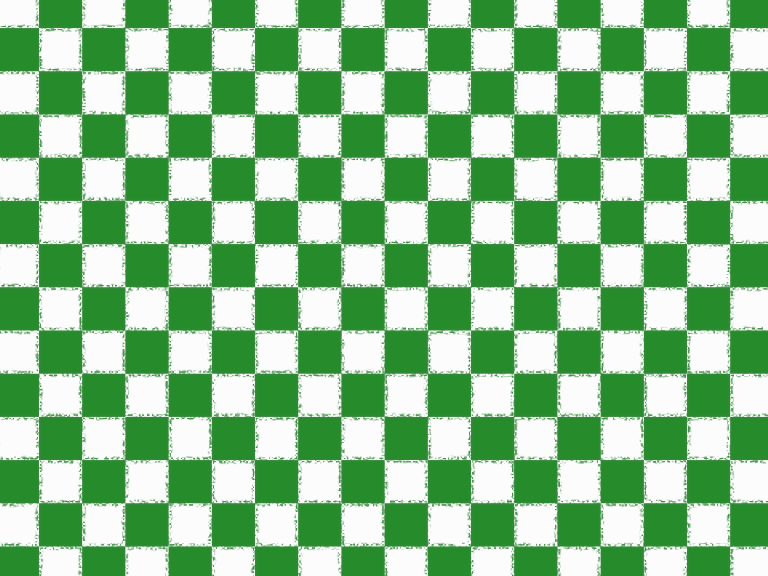
Reproduce this pattern procedurally as a Shadertoy shader.

```glsl
float hash(vec2 p) {
    return fract(sin(dot(p, vec2(127.1, 311.7))) * 43758.5453);
}

float noise(vec2 p) {
    vec2 i = floor(p), f = fract(p);
    f = f * f * (3.0 - 2.0 * f);
    return mix(mix(hash(i), hash(i + vec2(1, 0)), f.x),
               mix(hash(i + vec2(0, 1)), hash(i + vec2(1, 1)), f.x), f.y);
}

// Signed distance to the nearest square edge, positive inside white squares
float checkerDistance(vec2 p) {
    vec2 fromCentre = abs(fract(p) - 0.5);
    float inside = 0.5 - max(fromCentre.x, fromCentre.y);
    vec2 id = floor(p);
    return mod(id.x + id.y, 2.0) < 0.5 ? -inside : inside;
}

void mainImage(out vec4 fragColor, in vec2 fragCoord) {
    // Square cells, 13 1/3 rows over the canvas height
    vec2 p = fragCoord / iResolution.y * 13.333 + vec2(0.097, 0.317);
    float pixel = 13.333 / iResolution.y;
    float d = checkerDistance(p);

    // Green squares, slightly duller along their rims
    vec3 green = mix(vec3(0.15, 0.55, 0.17), vec3(0.20, 0.53, 0.22),
                     smoothstep(-0.05, -0.02, d));

    // Ragged green speckle that fades into the white squares
    float reach = 0.07 + 0.06 * noise(p * 9.0);
    float speckle = smoothstep(0.3, 0.8, noise(p * 27.0));
    speckle *= 1.0 - smoothstep(0.03, reach, d);

    // Pale thin line just inside each edge
    speckle *= mix(0.6, 1.0, smoothstep(0.015, 0.045, d));
    vec3 white = mix(vec3(0.99), green, speckle);

    float cover = smoothstep(-0.6 * pixel, 0.6 * pixel, d);
    fragColor = vec4(mix(green, white, cover), 1.0);
}
```
